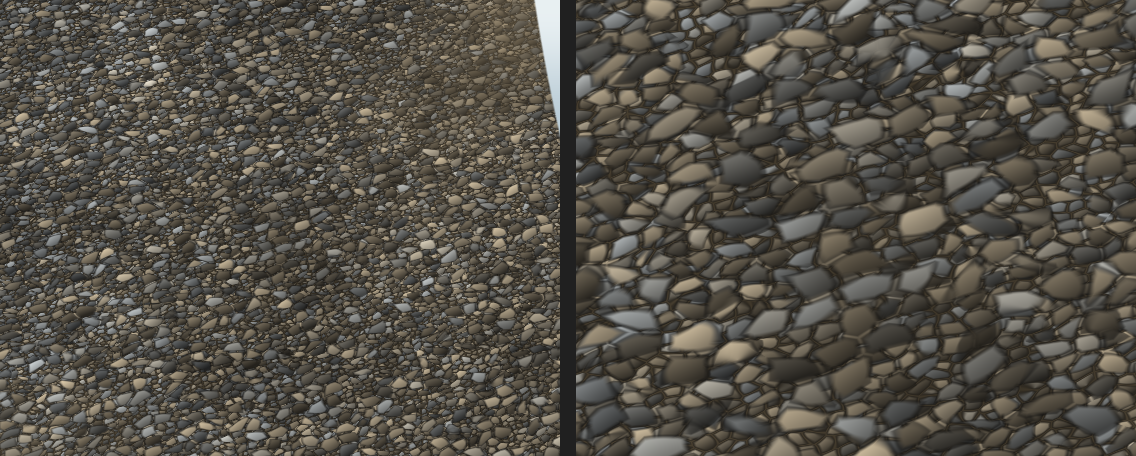
Left, the full canvas; right, a detail of the centre.
Reproduce this texture procedurally as a Shadertoy shader.

```glsl
const int   LAYERS      = 3;
const float FINE_CELLS  = 118.0;  // grains per canvas height, finest layer
const float LAYER_RATIO = 0.64;   // cell count from one layer to the next
const float COARSE_FILL = 0.52;   // share of cells holding a coarse stone
const float FLATTEN     = 0.62;   // stone height over width
const float TILT        = 0.30;   // radians
const float DEPTH       = 0.22;   // shrinking of stones toward the top
const float GAP_TONE    = 0.145;
const float DARK_STONE  = 0.25;
const float PALE_STONE  = 0.63;
const float RELIEF      = 0.24;
const float SHADOW      = 0.50;
const float DUST_AMOUNT = 0.50;
const vec2  LIGHT_DIR   = vec2(-0.35, 0.94);
const vec3  WARM_TINT   = vec3(1.10, 1.01, 0.85);
const vec3  COOL_TINT   = vec3(0.98, 1.01, 1.02);
const vec3  EARTH       = vec3(0.36, 0.315, 0.24);
const vec3  PANEL_PALE  = vec3(0.91, 0.94, 0.95);
const vec3  PANEL_BLUE  = vec3(0.73, 0.80, 0.84);

vec3 hash3(vec2 p) {
    vec3 h = fract(p.xyx * vec3(0.1031, 0.1030, 0.0973));
    h += dot(h, h.yxz + 33.33);
    return fract((h.xxy + h.yzz) * h.zyx);
}

mat2 rotation(float a) {
    return mat2(cos(a), sin(a), -sin(a), cos(a));
}

// Slow patches from layered, warped sines, about -1 to 1
float patches(vec2 p) {
    float sum = 0.0, amp = 0.5;
    for (int i = 0; i < 4; i++) {
        p = rotation(1.1) * p * 1.7 + 2.3;
        p += 0.4 * sin(p.yx * 1.3);
        sum += amp * sin(p.x) * sin(p.y * 1.2);
        amp *= 0.75;
    }
    return sum;
}

// Cellular stones: xy offset from centre, z distance to the border
vec3 stones(vec2 q, out vec3 traits) {
    vec2 cell = floor(q), nearestOffset = vec2(0.0);
    float near = 9.0, second = 9.0;
    traits = vec3(0.0);
    for (int y = -1; y <= 1; y++)
    for (int x = -1; x <= 1; x++) {
        vec2 id = cell + vec2(x, y);
        vec3 h = hash3(id + 200.0);
        vec2 offset = q - id - 0.1 - 0.8 * h.xy;
        float d = length(offset);
        if (d < near) {
            second = near;
            near = d;
            nearestOffset = offset;
            traits = hash3(id + 417.0);
        } else {
            second = min(second, d);
        }
    }
    return vec3(nearestOffset, second - near);
}

vec3 gravel(vec2 p) {
    vec2 ground = (p - vec2(0.6, 0.0)) * (1.0 + DEPTH * (p.y - 0.5));
    ground = rotation(-TILT) * ground;
    float cells = FINE_CELLS;
    vec3 color = EARTH * 0.75;
    for (int i = 0; i < LAYERS; i++) {
        float level = float(i) / float(LAYERS - 1);
        vec3 traits;
        vec2 q = ground * vec2(cells * FLATTEN, cells) + 37.0 * float(i);
        q += 0.12 * sin(q.yx * 2.3);
        vec3 s = stones(q, traits);

        // Upper layers are sparse, with shadow around each stone
        float present = step(traits.z, mix(1.0, COARSE_FILL, level));
        float shade = present * smoothstep(0.0, 0.16, s.z);
        float body = present * smoothstep(0.06, 0.42, s.z);
        color = mix(color, color * SHADOW + 0.03, shade);

        float tone = mix(DARK_STONE, PALE_STONE, pow(traits.x, 1.5));
        tone = mix(tone, 0.36, 0.25 * (1.0 - level));
        tone += RELIEF * dot(s.xy, LIGHT_DIR);
        tone = max(tone, GAP_TONE);
        float cool = smoothstep(0.25, 0.95, traits.y + 0.25 * (0.5 - p.x));
        color = mix(color, tone * mix(WARM_TINT, COOL_TINT, cool), body);
        cells *= LAYER_RATIO;
    }
    return max(color, GAP_TONE * 0.7 * WARM_TINT);
}

void mainImage(out vec4 fragColor, in vec2 fragCoord) {
    vec2 p = fragCoord / iResolution.y;
    float aspect = iResolution.x / iResolution.y;
    vec3 color = gravel(p);

    // Earthy diagonal track and uneven light
    float blotch = patches(p * 1.6);
    float across = dot(p - vec2(0.58, 0.45), vec2(-0.65, 0.76));
    float track = exp(-across * across * 45.0);
    float dust = DUST_AMOUNT * track * smoothstep(-0.6, 0.7, blotch);
    color = mix(color, EARTH, dust);
    color *= 1.0 + 0.17 * patches(p * 3.0 + 5.0);
    color *= 1.0 + 0.15 * smoothstep(0.8, 1.2, p.x) * smoothstep(0.5, 1.0, p.y);

    // Smooth pale panel in the upper right corner
    float drop = 1.0 - p.y;
    float edge = aspect - 0.056 + 0.15 * drop + 0.13 * drop * drop;
    float panel = smoothstep(-0.003, 0.003, p.x - edge);
    vec3 panelColor = mix(PANEL_PALE, PANEL_BLUE, smoothstep(0.02, 0.28, drop));
    color = mix(color, panelColor, panel);

    fragColor = vec4(color, 1.0);
}
```
